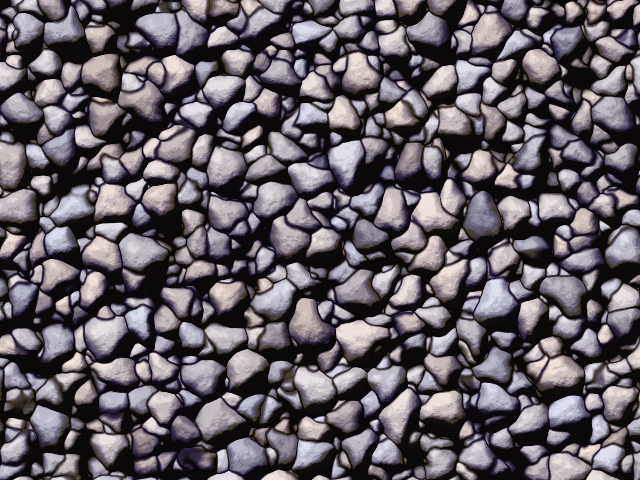
This texture is drawn by a Shadertoy shader. Its source:

```glsl
// Sunlit bed of grey gravel: three jittered grids of faceted pebbles form one
// height field (highest pebble wins), lit by a low sun with marched shadows,
// dark crevices and a tone ramp from black through violet or brown to pale grey.

#define CELL 0.088      // grid size of the largest pebbles, in canvas heights
#define SHRINK 0.72     // size ratio between one layer and the next
#define JITTER 0.75     // scatter of pebbles inside their cells
#define RELIEF 0.85     // pebble height relative to its radius
#define LIFT 0.024      // random stacking height
#define FLOOR_Z -0.03   // depth of the deepest gaps
#define BUMP 0.0065     // surface roughness
#define CREVICE 0.015   // height gap over which contacts darken
#define AMBIENT 0.07
#define EXPOSURE 0.97

const vec3 SUN = normalize(vec3(-0.30, 0.70, 0.85));

vec3 hash3(vec3 p) {
    p = fract(p * vec3(0.1031, 0.1030, 0.0973));
    p += dot(p, p.yxz + 33.33);
    return fract((p.xxy + p.yxx) * p.zyx);
}

float valueNoise(vec2 p, float seed) {
    vec2 i = floor(p), f = fract(p);
    f = f * f * (3.0 - 2.0 * f);
    float a = hash3(vec3(i, seed)).x;
    float b = hash3(vec3(i + vec2(1, 0), seed)).x;
    float c = hash3(vec3(i + vec2(0, 1), seed)).x;
    float d = hash3(vec3(i + vec2(1, 1), seed)).x;
    return mix(mix(a, b, f.x), mix(c, d, f.x), f.y);
}

float fbm(vec2 p, float seed) {
    float sum = 0.0, amp = 0.5;
    for (int i = 0; i < 4; i++) {
        sum += amp * valueNoise(p, seed);
        p = mat2(1.6, 1.2, -1.2, 1.6) * p + 7.3;
        amp *= 0.5;
    }
    return sum;
}

float smoothMax(float a, float b, float k) {
    float h = max(k - abs(a - b), 0.0) / k;
    return max(a, b) + h * h * k * 0.25;
}

// Height of one pebble; id.xy is its cell, id.z its layer
float pebbleHeight(vec2 p, vec3 id) {
    float size = CELL * pow(SHRINK, id.z);
    vec3 a = hash3(id + 11.0), b = hash3(id + 57.0);
    vec2 q = p - (id.xy + 0.5 + JITTER * (a.xy - 0.5)) * size;
    if (dot(q, q) > 0.75 * size * size) return -1.0;

    float turn = 6.2832 * a.z, radius = size * mix(0.40, 0.62, b.x * b.x);
    q = mat2(cos(turn), sin(turn), -sin(turn), cos(turn)) * q;
    q /= radius * vec2(1.0 + 0.3 * b.y, 1.0 - 0.2 * b.y);

    // Flat cuts turn the oval into a worn, angular pebble
    float r = length(q);
    for (float k = 0.0; k < 3.0; k++) {
        float angle = 2.1 * k + 3.0 * b.z;
        float cut = 1.08 + 0.38 * fract(b.y * 9.0 + k * 0.37);
        r = smoothMax(r, cut * dot(q, vec2(cos(angle), sin(angle))), 0.12);
    }
    float base = LIFT * (fract(b.z * 13.7) - 0.55 * id.z);
    return base + radius * RELIEF * (1.0 - pow(r, 3.5));
}

// Highest and second highest surface at p, and the id of the top pebble
vec2 gravel(vec2 p, float layers, out vec3 topId) {
    vec2 heights = vec2(FLOOR_Z);
    topId = vec3(0.0);
    for (float layer = 0.0; layer < layers; layer++) {
        vec2 cell = floor(p / (CELL * pow(SHRINK, layer)));
        for (float y = -1.0; y <= 1.0; y++)
        for (float x = -1.0; x <= 1.0; x++) {
            vec3 id = vec3(cell + vec2(x, y), layer);
            float h = pebbleHeight(p, id);
            if (h > heights.x) { heights = vec2(h, heights.x); topId = id; }
            else heights.y = max(heights.y, h);
        }
    }
    return heights;
}

float roughHeight(vec2 p, vec3 id, float seed) {
    return pebbleHeight(p, id) + BUMP * fbm(p * 42.0, seed);
}

float sunShadow(vec2 p, float z) {
    float lit = 1.0, rise = SUN.z / length(SUN.xy);
    vec2 toSun = normalize(SUN.xy);
    vec3 unusedId;
    for (float i = 1.0; i <= 5.0; i++) {
        float t = 0.005 * i + 0.0009 * i * i;
        float clearance = z + t * rise - gravel(p + toSun * t, 2.0, unusedId).x;
        lit = min(lit, smoothstep(-0.005, 0.004, clearance));
    }
    return lit;
}

vec3 toneRamp(float v, float brownness) {
    vec3 shade = mix(vec3(0.17, 0.13, 0.25), vec3(0.28, 0.24, 0.19), brownness);
    vec3 c = mix(vec3(0.04, 0.03, 0.035), shade, smoothstep(0.05, 0.20, v));
    c = mix(c, vec3(0.39, 0.36, 0.44), smoothstep(0.20, 0.38, v));
    c = mix(c, vec3(0.58, 0.55, 0.59), smoothstep(0.38, 0.56, v));
    c = mix(c, vec3(0.76, 0.74, 0.76), smoothstep(0.56, 0.75, v));
    return mix(c, vec3(0.91, 0.89, 0.89), smoothstep(0.78, 1.05, v));
}

void mainImage(out vec4 fragColor, in vec2 fragCoord) {
    vec2 uv = fragCoord / iResolution.y;
    vec2 warp = vec2(valueNoise(uv * 32.0, 3.0), valueNoise(uv * 32.0, 8.0)) - 0.5;
    vec2 p = uv + 0.010 * warp;

    vec3 id;
    vec2 heights = gravel(p, 3.0, id);
    vec3 traits = hash3(id + 131.0);
    float seed = floor(traits.z * 90.0);

    // Surface normal of the top pebble
    vec2 e = vec2(0.0012, 0.0);
    float h = roughHeight(p, id, seed);
    vec2 slope = vec2(roughHeight(p + e.xy, id, seed), roughHeight(p + e.yx, id, seed)) - h;
    vec3 normal = normalize(vec3(-slope / e.x, 1.0));

    // Sunlight, contact darkening and depth
    float sun = max(dot(normal, SUN), 0.0) * sunShadow(p, heights.x);
    float contact = mix(0.2, 1.0, smoothstep(0.0, CREVICE, heights.x - heights.y));
    float depth = mix(0.25, 1.0, smoothstep(-0.022, 0.016, heights.x));

    // Stone brightness, mottling and tint
    float albedo = mix(0.60, 1.10, sqrt(traits.x));
    albedo *= 0.84 + 0.34 * fbm(p * 110.0, seed + 5.0);
    float tone = albedo * (AMBIENT + EXPOSURE * sun) * contact * depth;
    float brownness = smoothstep(0.35, 0.60, valueNoise(uv * 13.0, 21.0));
    vec3 tint = mix(vec3(0.95, 0.98, 1.05), vec3(1.05, 1.0, 0.95), traits.y);
    fragColor = vec4(clamp(toneRamp(tone, brownness) * tint, 0.0, 1.0), 1.0);
}
```
